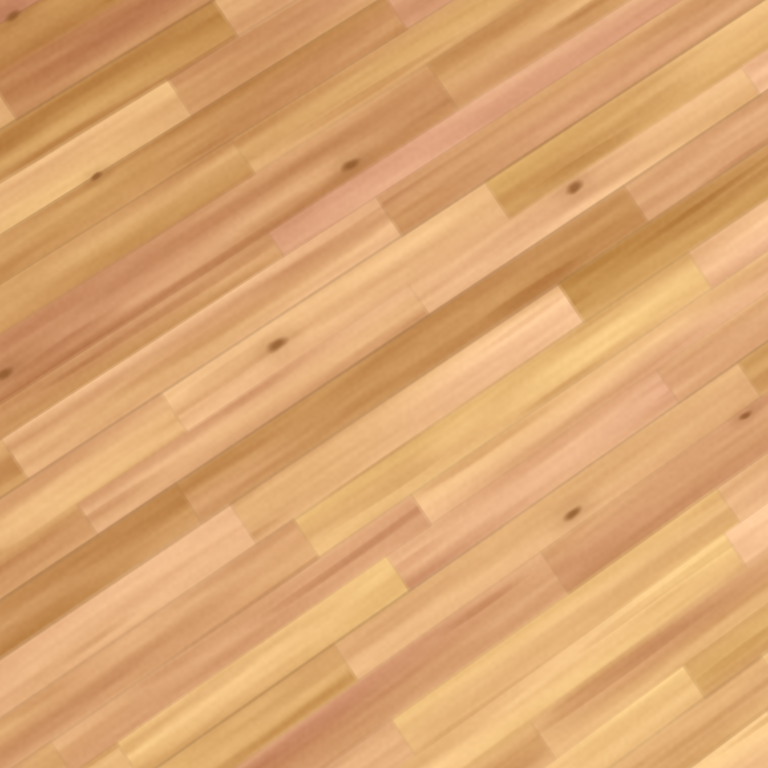
Write a WebGL 1 fragment shader that draws this texture.

```glsl
precision highp float;
uniform vec2 u_resolution;

const float ANGLE = 0.59;         // direction of the boards
const float CONVERGENCE = 0.08;   // slight perspective along the boards
const float BOARD_WIDTH = 0.056;
const float EDGE_SOFTNESS = 0.0035;
const vec3 DARK_WOOD = vec3(0.74, 0.505, 0.315);
const vec3 LIGHT_WOOD = vec3(0.99, 0.80, 0.585);
const vec3 KNOT_BROWN = vec3(0.55, 0.34, 0.17);

float hash(vec2 p) {
  vec3 q = fract(vec3(p.xyx) * 0.1031);
  q += dot(q, q.yzx + 33.33);
  return fract((q.x + q.y) * q.z);
}

float noise(vec2 p) {
  vec2 cell = floor(p);
  vec2 f = fract(p);
  f = f * f * (3.0 - 2.0 * f);
  float low = mix(hash(cell), hash(cell + vec2(1.0, 0.0)), f.x);
  float high = mix(hash(cell + vec2(0.0, 1.0)), hash(cell + 1.0), f.x);
  return mix(low, high, f.y);
}

// Share of the neighbouring cell at a soft border; one half on the border
float borderBlend(float f, float cellSize, float softness) {
  float gap = min(f, 1.0 - f) * cellSize;
  return 0.5 * (1.0 - smoothstep(0.0, softness, gap));
}

float neighbourStep(float f) {
  return f < 0.5 ? -1.0 : 1.0;
}

// Streaks of several widths, all stretched along the board
float grain(vec2 p, float seed) {
  vec2 q = p + vec2(0.0, 0.005 * noise(p * vec2(6.0, 9.0) + seed));
  float broad = noise(q * vec2(2.6, 38.0) + seed) - 0.5;
  float medium = noise(q * vec2(5.0, 80.0) + seed * 1.7) - 0.5;
  float fine = noise(q * vec2(13.0, 160.0) + seed * 2.3) - 0.5;
  float vein = smoothstep(0.70, 0.95, noise(q * vec2(4.0, 62.0) + seed * 3.1));
  return 0.48 * broad + 0.32 * medium + 0.14 * fine - 0.25 * vein;
}

vec3 boardColor(vec2 id, vec2 p, float light) {
  float seed = 90.0 * hash(id + 41.0);
  float tone = 0.53 + 0.50 * (hash(id + 7.0) - 0.5);
  tone += grain(p, seed) + light;
  float warmth = hash(id + 23.0) - 0.5 + 0.6 * (noise(p * vec2(3.0, 26.0) + seed) - 0.5);
  vec3 color = mix(DARK_WOOD, LIGHT_WOOD, clamp(tone, -0.12, 1.06));
  return color + warmth * vec3(0.012, -0.018, 0.07);
}

// One row of boards laid end to end with its own length and offset
vec3 rowColor(float row, vec2 p, float light) {
  float boardLength = mix(0.42, 0.80, hash(vec2(row, 3.0)));
  float position = p.x / boardLength + 8.0 * hash(vec2(row, 11.0));
  float f = fract(position);
  vec2 id = vec2(floor(position), row) + 50.0;
  vec2 nextId = id + vec2(neighbourStep(f), 0.0);
  float blend = borderBlend(f, boardLength, EDGE_SOFTNESS);
  vec3 color = mix(boardColor(id, p, light), boardColor(nextId, p, light), blend);
  return color * (1.0 - 0.06 * blend);
}

// Sparse elliptical knots, each with a faint stain around it
float knotMask(vec2 p) {
  vec2 cellSize = vec2(0.25, 0.18);
  vec2 cell = floor(p / cellSize) + 60.0;
  vec2 jitter = 0.3 + 0.4 * vec2(hash(cell), hash(cell + 17.0));
  vec2 d = (fract(p / cellSize) - jitter) * cellSize;
  d.y += 0.004 * (noise(p * 70.0) - 0.5);
  float size = mix(0.7, 1.2, hash(cell + 31.0));
  float r = length(d / vec2(0.015, 0.0075)) / size;
  float core = 0.65 * (1.0 - smoothstep(0.2, 1.1, r));
  float stain = 0.16 * (1.0 - smoothstep(0.5, 3.0, r));
  return step(0.74, hash(cell + 5.0)) * (core + stain);
}

void main() {
  vec2 uv = gl_FragCoord.xy / u_resolution;
  vec2 centered = uv - 0.5;

  // Board space: x along the grain, y across it
  vec2 along = vec2(cos(ANGLE), sin(ANGLE));
  vec2 p = vec2(dot(centered, along), dot(centered, vec2(-along.y, along.x)));
  p.y /= 1.0 - CONVERGENCE * p.x;

  // Rows of uneven width
  float across = p.y / BOARD_WIDTH + 0.7 * noise(vec2(p.y * 20.0 + 30.0, 2.5));
  float row = floor(across);
  float f = fract(across);
  float light = 0.20 * (centered.x - centered.y);
  float blend = borderBlend(f, BOARD_WIDTH, EDGE_SOFTNESS);
  vec3 color = mix(rowColor(row, p, light),
                   rowColor(row + neighbourStep(f), p, light), blend);

  // Thin shadow in some of the long joints
  float joint = row + step(0.5, f);
  color *= 1.0 - 0.20 * blend * hash(vec2(joint + 80.0, 9.0));

  // Knots and fine surface mottling
  color = mix(color, KNOT_BROWN, knotMask(p));
  color += 0.018 * (noise(uv * 190.0) - 0.5);
  gl_FragColor = vec4(clamp(color, 0.0, 1.0), 1.0);
}
```
